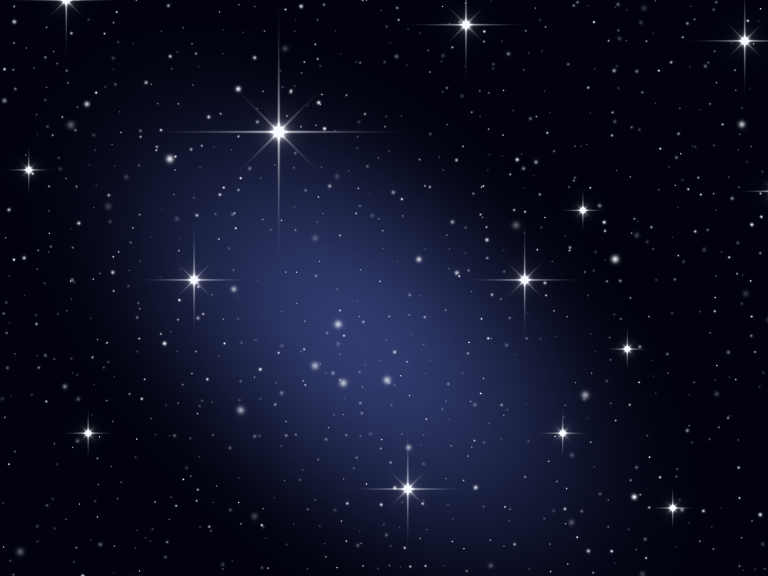
Give the GLSL for this background, as a WebGL 2 fragment shader.

```glsl
#version 300 es
precision highp float;
// Night sky: a slanted blue nebula, scattered stars and bright stars with cross rays.

uniform vec2 u_resolution;
out vec4 fragColor;

const vec3 SKY = vec3(0.004, 0.009, 0.055);
const vec3 NEBULA = vec3(0.19, 0.23, 0.43);
const vec3 STARLIGHT = vec3(0.97, 0.98, 1.0);

// Bright stars: position and ray length
const vec3 BRIGHT[14] = vec3[](
    vec3(0.484, 0.771, 0.25), vec3(0.809, 0.957, 0.115), vec3(1.293, 0.929, 0.11),
    vec3(0.115, 1.0, 0.11), vec3(0.337, 0.514, 0.11), vec3(0.911, 0.514, 0.115),
    vec3(0.708, 0.151, 0.115), vec3(0.05, 0.705, 0.05), vec3(1.012, 0.635, 0.045),
    vec3(1.089, 0.394, 0.045), vec3(0.153, 0.248, 0.05), vec3(0.977, 0.248, 0.05),
    vec3(1.168, 0.118, 0.045), vec3(1.345, 0.668, 0.07));

// Soft discs: position and brightness
const vec3 SOFT[11] = vec3[](
    vec3(0.295, 0.724, 0.9), vec3(1.068, 0.55, 0.9), vec3(0.896, 0.609, 0.35),
    vec3(0.123, 0.783, 0.35), vec3(0.587, 0.437, 0.75), vec3(0.672, 0.34, 0.7),
    vec3(0.596, 0.335, 0.7), vec3(0.547, 0.365, 0.6), vec3(0.035, 0.042, 0.35),
    vec3(0.418, 0.288, 0.6), vec3(1.016, 0.314, 0.6));

// Four random values per grid cell, by integer mixing
vec4 hash4(vec2 cell, uint seed) {
    uvec2 c = uvec2(ivec2(cell) + 64);
    uvec4 v = uvec4(c.x, c.y, seed, c.x + c.y) * 1664525u + 1013904223u;
    for (int i = 0; i < 2; i++) {
        v += v.yzxy * v.wxyz;
        v ^= v >> 16u;
    }
    return vec4(v & 0xffffu) / 65535.0;
}

float softDot(vec2 offset, float radius) {
    return exp(-dot(offset, offset) / (radius * radius));
}

// Elliptical haze that fades to zero at its radii
float nebula(vec2 p, vec2 center, vec2 axis, vec2 radii) {
    vec2 d = p - center;
    vec2 q = vec2(dot(d, axis), dot(d, vec2(-axis.y, axis.x)));
    return 1.0 - smoothstep(0.0, 1.06, length(q / radii));
}

// One random star in some cells of a grid; small ones are the most common
float starLayer(vec2 p, float cellSize, float density, vec2 radiusRange, uint seed) {
    vec2 cell = floor(p / cellSize);
    vec4 place = hash4(cell, seed);
    vec4 look = hash4(cell, seed + 17u);
    vec2 offset = (fract(p / cellSize) - mix(vec2(0.15), vec2(0.85), place.xy)) * cellSize;
    float radius = mix(radiusRange.x, radiusRange.y, look.x * look.x);
    float brightness = mix(0.2, 1.0, look.y * look.y);
    return step(place.z, density) * brightness * softDot(offset, radius);
}

// A thin ray in both directions along x, tapering to its ends
float ray(vec2 d, float len, float width) {
    float taper = max(1.0 - abs(d.x) / len, 0.0);
    float across = d.y / (width * (0.45 + 0.55 * taper));
    return taper * taper * exp(-across * across);
}

float brightStar(vec2 d, float len) {
    float core = 0.0035 + 0.03 * len;
    float width = 0.0014 + 0.003 * len;
    float dist = length(d);
    float halo = 0.55 * exp(-dist / (core * 1.25));
    float cross = ray(d, len, width) + ray(d.yx, len, width);
    vec2 turned = vec2(d.x + d.y, d.y - d.x) * 0.7071;
    float diagonals = ray(turned, len * 0.48, width) + ray(turned.yx, len * 0.48, width);
    return 1.1 * softDot(d, core) + halo + 0.75 * cross + 0.45 * diagonals;
}

void main() {
    vec2 p = gl_FragCoord.xy / u_resolution.y;

    // Sky and nebula
    float haze = nebula(p, vec2(0.625, 0.41), vec2(0.75, -0.661), vec2(0.67, 0.385));
    vec3 color = mix(SKY, NEBULA, haze);

    // Scattered stars, from fine dust to soft discs
    float light = starLayer(p, 0.036, 0.6, vec2(0.0012, 0.0024), 3u);
    light += starLayer(p + 0.013, 0.055, 0.5, vec2(0.0016, 0.0034), 29u);
    light += starLayer(p + 0.031, 0.1, 0.4, vec2(0.0028, 0.0055), 71u);
    for (int i = 0; i < SOFT.length(); i++) {
        light += SOFT[i].z * softDot(p - SOFT[i].xy, 0.0062);
    }

    // Bright stars with rays
    for (int i = 0; i < BRIGHT.length(); i++) {
        light += brightStar(p - BRIGHT[i].xy, BRIGHT[i].z);
    }

    color = mix(color, STARLIGHT, clamp(light, 0.0, 1.0));
    fragColor = vec4(color, 1.0);
}
```
